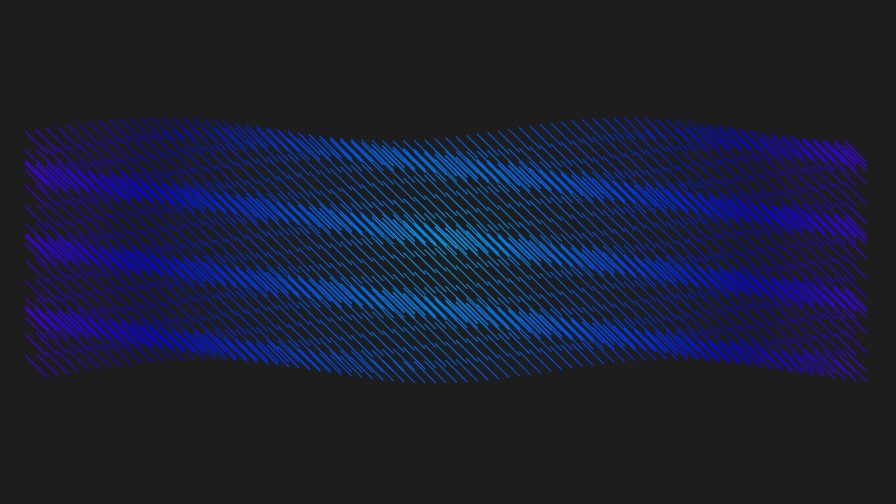
A Shadertoy shader for this background:

```glsl
// A sheet of thin diagonal strokes on charcoal, cyan-blue at the centre and violet at its ends.
// Strokes start on a square grid whose rows are shifted by a slanted sine wave;
// where the wave squeezes the rows together, dense bands appear.

#define CELLS_PER_HEIGHT 48.0
#define GRID_SIZE vec2(79.0, 22.0)
#define GRID_START vec2(-40.2, -11.67)
#define STROKE_SPAN 2.0
#define STROKE_WIDTH 0.108
#define WAVE_HEIGHT 1.11
#define WAVE_PERIOD 6.89
#define WAVE_SLANT 0.155
#define WAVE_OFFSET 3.21
#define HUE_RANGE vec2(0.555, 0.71)
#define HUE_RADIUS 40.0

const float TAU = 6.2831853;
const vec3 CHARCOAL = vec3(0.112);

float segmentDistance(vec2 p, vec2 a, vec2 b) {
    vec2 ab = b - a;
    vec2 ap = p - a;
    return length(ap - ab * clamp(dot(ap, ab) / dot(ab, ab), 0.0, 1.0));
}

vec3 hueColor(float hue) {
    return clamp(abs(mod(hue * 6.0 + vec3(0.0, 4.0, 2.0), 6.0) - 3.0) - 1.0, 0.0, 1.0);
}

// Start of the stroke in a grid cell, after the wave has moved its row.
vec2 strokeStart(vec2 cell) {
    float phase = TAU * (cell.y - WAVE_OFFSET - WAVE_SLANT * cell.x) / WAVE_PERIOD;
    return cell - vec2(0.0, WAVE_HEIGHT * sin(phase));
}

// Share of a pixel covered by a line at the given distance.
float lineCoverage(float dist, float pixel) {
    float ramp = (0.5 * (STROKE_WIDTH + pixel) - dist) / pixel;
    return clamp(ramp, 0.0, min(1.0, STROKE_WIDTH / pixel));
}

void mainImage(out vec4 fragColor, in vec2 fragCoord) {
    // Grid cells as units, centred, with y pointing down.
    float pixel = CELLS_PER_HEIGHT / iResolution.y;
    vec2 centred = (fragCoord - 0.5 * iResolution.xy) * vec2(pixel, -pixel);
    vec2 p = centred - GRID_START;

    // Visit every cell whose stroke can reach this point.
    vec2 base = floor(p);
    float uncovered = 1.0;
    for (int i = -2; i <= 1; i++) {
        for (int j = -4; j <= 2; j++) {
            vec2 cell = base + vec2(i, j);
            if (any(lessThan(cell, vec2(0.0))) || any(greaterThanEqual(cell, GRID_SIZE))) continue;
            vec2 start = strokeStart(cell);
            float dist = segmentDistance(p, start, start + STROKE_SPAN);
            uncovered *= 1.0 - lineCoverage(dist, pixel);
        }
    }

    // Hue drifts from cyan-blue to violet away from the centre.
    float hue = mix(HUE_RANGE.x, HUE_RANGE.y, length(centred) / HUE_RADIUS);
    vec3 ink = 0.9 * hueColor(hue);
    fragColor = vec4(mix(ink, CHARCOAL, uncovered), 1.0);
}
```
